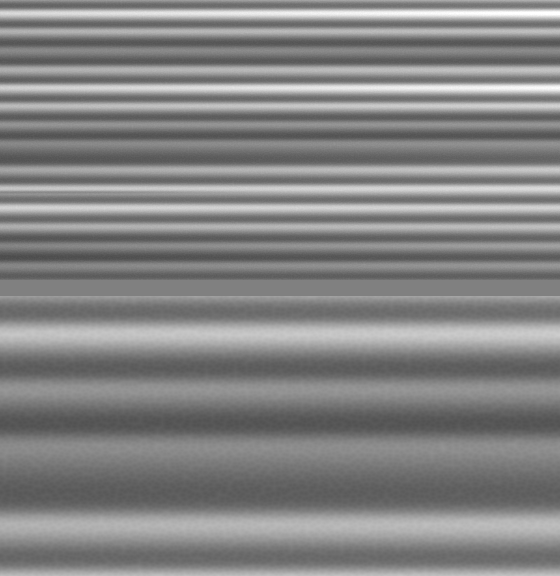
Top, the full canvas; bottom, a detail of the centre.
Give the GLSL for this texture, as a Shadertoy shader.

```glsl
const float TAU = 6.2831853;

// Ridge layout, measured downward from the top edge
const float RIDGES = 15.05;
const float RIDGE_START = 0.72;
const float RIDGE_SKEW = 0.27;
const float RIDGE_SHARPNESS = 1.25;
const float SLIP = 0.385;          // widened ridge just below the middle
const vec2 SLIP_SPAN = vec2(0.51, 0.60);
const float STRETCH = 0.47;        // slower spacing below the slip

// Broad light and dark swells
const float SWELLS = 2.85;
const float SWELL_WARP = 0.12;
const vec2 VALLEY_GREY = vec2(0.335, 0.435);
const float CREST_GREY = 0.54;
const float CREST_GAIN = 0.41;
const float GAIN_FADE = 0.40;

// Wear
const float TILT = 0.10;
const float SEAM_Y = 0.686;
const float SEAM_WIDTH = 0.006;
const float SEAM_DEPTH = 0.15;
const vec2 GRAIN_CELLS = vec2(300.0, 200.0);
const float GRAIN_DEPTH = 0.035;

vec2 hash2(vec2 p) {
    vec2 q = vec2(dot(p, vec2(127.1, 311.7)), dot(p, vec2(269.5, 183.3)));
    return fract(sin(q) * 43758.5);
}

// Distance to the nearest scattered point
float cellular(vec2 p) {
    vec2 cell = floor(p);
    float nearest = 2.0;
    for (int j = -1; j <= 1; j++) {
        for (int i = -1; i <= 1; i++) {
            vec2 c = cell + vec2(i, j);
            nearest = min(nearest, distance(p, c + hash2(c)));
        }
    }
    return nearest;
}

// Skewed ridge profile: quick rise, slower fall, 0 in valleys and 1 on crests
float ridgeProfile(float y) {
    float phase = RIDGES * y - RIDGE_START
                - SLIP * smoothstep(SLIP_SPAN.x, SLIP_SPAN.y, y)
                - STRETCH * max(y - SLIP_SPAN.y, 0.0);
    float angle = TAU * phase;
    float wave = cos(angle - RIDGE_SKEW * (1.0 - cos(angle)));
    return pow(clamp(0.5 + 0.5 * wave, 0.0, 1.0), RIDGE_SHARPNESS);
}

// Slow brightness envelope with uneven spacing
float swell(float y) {
    float phase = SWELLS * y - 0.003 + SWELL_WARP * sin(TAU * (y - 0.19) / 0.95);
    return 0.5 + 0.5 * cos(TAU * phase);
}

void mainImage(out vec4 fragColor, in vec2 fragCoord) {
    vec2 uv = fragCoord / iResolution.xy;
    float y = 1.0 - uv.y;

    // Ridge shading
    float light = swell(y);
    float valley = mix(VALLEY_GREY.x, VALLEY_GREY.y, light);
    float crest = CREST_GREY + CREST_GAIN * (1.0 - GAIN_FADE * y) * light;
    float grey = mix(valley, crest, ridgeProfile(y));

    // Uneven light along each ridge
    float tilt = TILT * (1.0 + cos(TAU * (y - 0.315) / 0.285));
    grey *= 1.0 + tilt * (uv.x - 0.5);

    // Thin seam that fades toward the right
    float seam = exp(-pow((y - SEAM_Y) / SEAM_WIDTH, 2.0));
    grey -= SEAM_DEPTH * seam * (1.0 - smoothstep(0.1, 0.6, uv.x));

    // Fine grain
    grey += GRAIN_DEPTH * (cellular(uv * GRAIN_CELLS) - 0.45);

    fragColor = vec4(vec3(clamp(grey, 0.0, 1.0)), 1.0);
}
```
